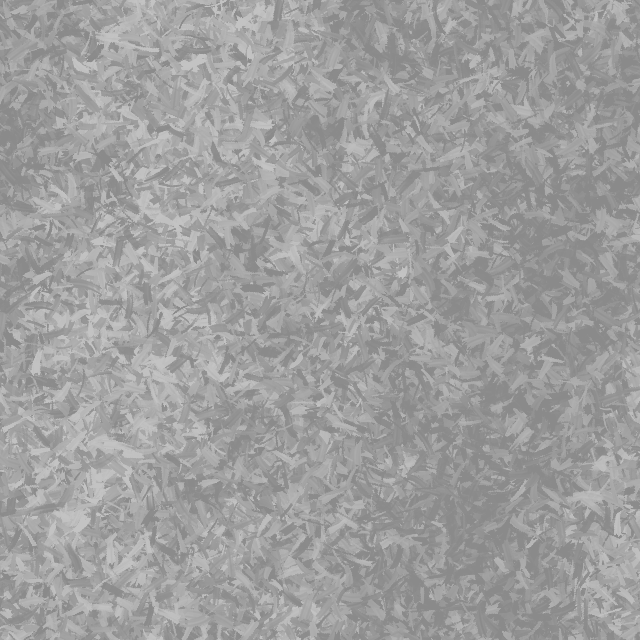
Give the GLSL for this texture, as a Shadertoy shader.

```glsl
// Pressed grey flakes: many layers of small, randomly turned slivers.
// Each rotated grid scatters one chip per cell; chips are painted over one
// another, and their grey follows broad drifting patches of light and dark.
#define LAYERS 14
#define CELL 0.029
#define CHIP_LENGTH 0.024
#define CHIP_WIDTH 0.0068
#define STRAND_WIDTH 0.0013
#define STRAND_SHARE 0.3
#define DARK_GREY 0.542
#define LIGHT_GREY 0.765
#define PATCH_LEVEL 0.33
#define PATCH_CONTRAST 1.4
#define CHIP_CONTRAST 1.12
#define STREAKS 0.075

const float TAU = 6.2831853;

vec3 hash3(vec3 p) {
    p = fract(p * vec3(0.1031, 0.1030, 0.0973));
    p += dot(p, p.yxz + 33.33);
    return fract((p.xxy + p.yxx) * p.zyx);
}

mat2 rotation(float angle) {
    float c = cos(angle), s = sin(angle);
    return mat2(c, s, -s, c);
}

// Broad patches from layered, mutually bent sines
float patches(vec2 p) {
    float wide = cos(TAU * (p.x - 0.27 + 0.07 * sin(TAU * p.y)));
    float side = cos(TAU * (2.0 * p.x - 0.7 * p.y + 0.08));
    vec2 bent = p + 0.05 * sin(TAU * 2.3 * p.yx + vec2(0.4, 2.1));
    float small = sin(TAU * 4.1 * bent.x + 1.3) * sin(TAU * 3.3 * bent.y + 0.6);
    float fine = sin(TAU * (7.0 * bent.x + 3.0 * bent.y)) * sin(TAU * 8.0 * bent.y);
    float sum = 0.13 * wide + 0.07 * side + 0.09 * small + 0.07 * fine;
    return PATCH_LEVEL + PATCH_CONTRAST * sum;
}

float grey(float level) {
    return mix(DARK_GREY, LIGHT_GREY, clamp(level, 0.0, 1.0));
}

// Paints one chip, given the offset from its centre, over the tone
float paintChip(float tone, vec2 offset, vec2 centre, vec3 id, float pixel) {
    vec3 shape = hash3(id + 17.0);
    vec3 look = hash3(id + 71.0);
    vec2 q = rotation(shape.x * TAU) * offset;

    // Size, bend and taper
    bool strand = look.z < STRAND_SHARE;
    float halfLength = CHIP_LENGTH * mix(0.28, 1.0, shape.y);
    float halfWidth = strand ? STRAND_WIDTH : CHIP_WIDTH * mix(0.3, 1.0, shape.z);
    float along = q.x / halfLength;
    q.y += (look.y - 0.5) * 0.35 * halfLength * (along * along - 0.4);
    halfWidth *= 1.0 - 0.4 * look.x * along;

    // Slanted, torn ends and rough but soft edges
    float grain = sin(q.y * 700.0 + look.y * 40.0)
                + 0.6 * sin(q.y * 1350.0 + along * 1.5 + shape.z * 50.0);
    float tear = sin(q.x * 620.0 + look.x * 30.0) * sin(q.x * 1100.0 + q.y * 400.0);
    float end = abs(q.x + q.y * (shape.z - 0.5)) - halfLength
              + 0.0025 * grain * look.y;
    float side = abs(q.y) - halfWidth + 0.0009 * tear * shape.y;
    float edge = max(side, end);
    float cover = 1.0 - smoothstep(-0.5 * pixel, 0.5 * pixel, edge);

    // Dry-brushed tails and thin paint on some chips
    float fade = smoothstep(0.6, 0.9, shape.y) * smoothstep(-0.3, 1.0, along);
    cover *= 1.0 - fade * (0.5 + 0.35 * grain);
    cover *= mix(0.72, 1.0, sqrt(look.y));

    // Tone from the local patch, the chip itself and its lengthwise streaks
    float level = patches(centre) + CHIP_CONTRAST * (look.x - 0.5);
    level += STREAKS * grain * shape.y + 0.04 * along;
    return mix(tone, grey(level), clamp(cover, 0.0, 1.0));
}

void mainImage(out vec4 fragColor, in vec2 fragCoord) {
    float pixel = 1.0 / iResolution.y;
    vec2 p = fragCoord * pixel;
    float tone = grey(patches(p));

    for (int layer = 0; layer < LAYERS; layer++) {
        float depth = float(layer);
        mat2 turn = rotation(depth * 1.37 + 0.3);
        vec2 gridPoint = turn * p / CELL + depth * vec2(3.71, 5.37);
        vec2 home = floor(gridPoint);
        for (int y = -1; y <= 1; y++) {
            for (int x = -1; x <= 1; x++) {
                vec2 cell = home + vec2(x, y);
                vec3 id = vec3(cell + 200.0, depth * 7.0 + 3.0);
                vec2 offset = (gridPoint - cell - hash3(id).xy) * CELL;
                if (dot(offset, offset) < CELL * CELL) {
                    vec2 centre = p - offset * turn;
                    tone = paintChip(tone, offset, centre, id, pixel);
                }
            }
        }
    }
    fragColor = vec4(vec3(tone), 1.0);
}
```
